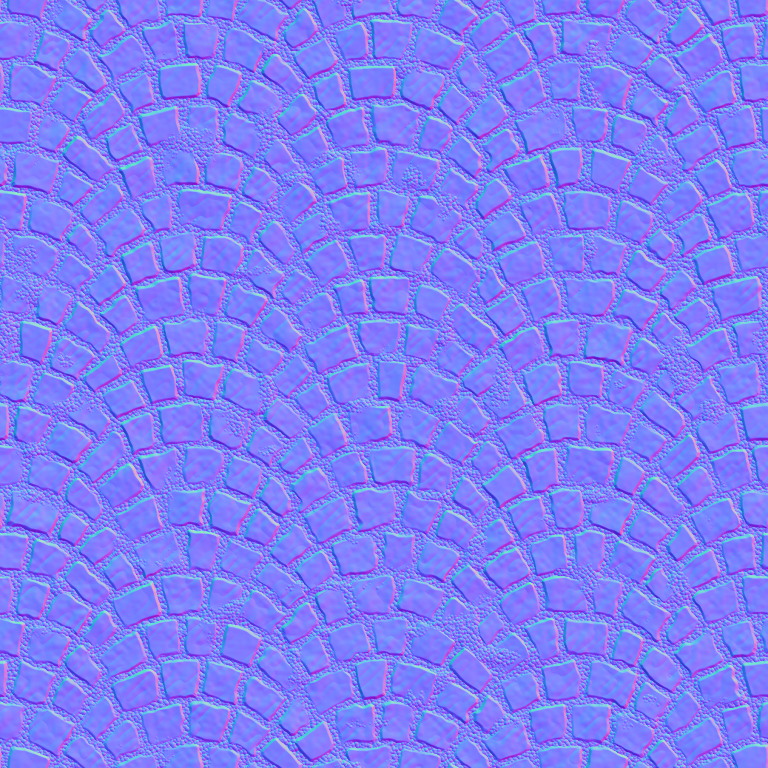
Write a Shadertoy shader that draws this texture map.

```glsl
// Tangent-space normal map of cobblestones laid in segmental arches over gritty joints.
// Each stone is a rotated box on an arc; neighbours clip each other, grit fills the rest,
// and the normal comes from the slope of the combined height field. Everything wraps.

const float COLUMNS = 4.0;         // arches across
const float ROWS = 18.0;           // arcs down
const float STONES = 5.0;          // stones per arc
const float ARC_RADIUS = 0.169;
const float ARC_HALF = 0.832;      // half opening angle of an arc
const float ROW_PHASE = 0.08;      // vertical offset, in rows
const float JOINT = 0.0016;        // half joint width before the bevel
const float BEVEL = 0.0055;
const float CORNER = 0.009;
const float STONE_HEIGHT = 0.0031;
const float GRIT_HEIGHT = 0.0021;
const float GRAINS = 270.0;        // grit grains across
const float WARP = 0.006;          // bending of stone outlines
const float CHIPPING = 0.0030;     // fine raggedness of stone outlines
const float JOINT_JITTER = 0.32;   // in stones
const float TILT = 0.045;          // largest slope of a settled stone
const float DRESSED_SHARE = 0.09;  // share of raised, smooth stones
const float SLOPE_STEP = 0.0008;   // half width of the slope measurement

struct Stone { float nearest; float second; vec2 local; vec2 key; };

float hash(vec2 p, float seed) {
    return fract(sin(dot(p, vec2(127.1, 311.7)) + seed * 74.7) * 43758.55);
}

// Value noise with a whole number of cells per tile
float noise(vec2 p, vec2 cells, float seed) {
    p *= cells;
    vec2 i = floor(p), f = fract(p);
    f = f * f * (3.0 - 2.0 * f);
    vec2 a = mod(i, cells), b = mod(i + 1.0, cells);
    return mix(mix(hash(a, seed), hash(vec2(b.x, a.y), seed), f.x),
               mix(hash(vec2(a.x, b.y), seed), hash(b, seed), f.x), f.y);
}

// Rounded grains scattered one per cell
float grit(vec2 p) {
    p *= GRAINS;
    vec2 cell = floor(p);
    float d2 = 2.0;
    for (int y = -1; y <= 1; y++)
    for (int x = -1; x <= 1; x++) {
        vec2 c = cell + vec2(x, y), k = mod(c, GRAINS);
        vec2 r = p - c - vec2(hash(k, 11.0), hash(k, 12.0));
        d2 = min(d2, dot(r, r) + 0.5 * hash(k, 13.0));
    }
    return max(0.0, 1.0 - d2);
}

float rowShift(float row) { return 0.5 * mod(row, 2.0) - 0.25; }

// Angle of joint k along an arc; the end joints are shared with the next arch
float jointAngle(float col, float row, float k) {
    float last = step(STONES - 0.5, k);
    vec2 key = vec2(mod(col + last, COLUMNS) + 8.0 * k * (1.0 - last), mod(row, ROWS));
    float shift = rowShift(row) + JOINT_JITTER * (hash(key, 1.0) - 0.5);
    return ARC_HALF * (2.0 * (k + shift) / STONES - 1.0);
}

float roundedBox(vec2 p, vec2 halfSize) {
    vec2 q = abs(p) - halfSize + CORNER;
    return length(max(q, 0.0)) + min(max(q.x, q.y), 0.0) - CORNER;
}

Stone findStone(vec2 p) {
    Stone s = Stone(1.0, 1.0, vec2(0.0), vec2(0.0));
    for (int side = 0; side <= 1; side++) {
        float col = floor(p.x * COLUMNS) + float(side);
        float dx = clamp(p.x - col / COLUMNS, -0.16, 0.16);
        float sag = ARC_RADIUS - sqrt(ARC_RADIUS * ARC_RADIUS - dx * dx);
        float row0 = floor((p.y + sag) * ROWS - ROW_PHASE + 0.5);
        float along = (asin(dx / ARC_RADIUS) / ARC_HALF + 1.0) * 0.5 * STONES;
        for (int j = -1; j <= 1; j++)
        for (int i = -1; i <= 1; i++) {
            float row = row0 + float(j);
            float k = floor(along - rowShift(row)) + float(i);
            if (k < 0.0 || k >= STONES) continue;
            float a0 = jointAngle(col, row, k), a1 = jointAngle(col, row, k + 1.0);
            float a = 0.5 * (a0 + a1);
            vec2 key = vec2(mod(col, COLUMNS) + 8.0 * k, mod(row, ROWS));
            vec2 centre = vec2(col / COLUMNS, (row + ROW_PHASE) / ROWS)
                        + ARC_RADIUS * vec2(sin(a), cos(a) - 1.0);
            vec2 halfSize = 0.5 * vec2(ARC_RADIUS * (a1 - a0), cos(a) / ROWS);
            halfSize *= mix(vec2(0.97), vec2(1.08), vec2(hash(key, 2.0), hash(key, 3.0)));
            float turn = a + 0.14 * (hash(key, 4.0) - 0.5);
            vec2 t = vec2(cos(turn), -sin(turn)), r = p - centre;
            float d = roundedBox(vec2(dot(r, t), dot(r, vec2(-t.y, t.x))), halfSize);
            if (d < s.nearest) s = Stone(d, s.nearest, r, key);
            else s.second = min(s.second, d);
        }
    }
    return s;
}

float height(vec2 p) {
    vec2 wobble = vec2(noise(p, vec2(44.0), 5.0), noise(p, vec2(44.0), 6.0)) - 0.5;
    Stone s = findStone(p + WARP * wobble);
    float dressed = step(1.0 - DRESSED_SHARE, hash(s.key, 7.0));
    float d = max(s.nearest, 0.5 * (s.nearest - s.second)) + JOINT * (1.0 + 0.6 * dressed);
    d += CHIPPING * (noise(p, vec2(110.0), 17.0) - 0.5) * (1.0 - dressed);
    float body = 1.0 - smoothstep(-BEVEL, 0.0, d);

    // Stone face: broad facets, diagonal chisel streaks and fine pitting
    vec2 diagonal = vec2(p.x + p.y, p.x - p.y);
    float face = 0.0030 * (noise(p, vec2(32.0), 8.0) - 0.5)
               + 0.0022 * abs(noise(diagonal, vec2(30.0, 64.0), 9.0) - 0.5)
               + 0.0008 * (noise(p, vec2(150.0), 10.0) - 0.5);
    vec2 tilt = TILT * (2.0 * vec2(hash(s.key, 14.0), hash(s.key, 15.0)) - 1.0);
    float top = STONE_HEIGHT * (1.0 + 0.4 * dressed) + dot(tilt, s.local)
              + face * (1.0 - 0.4 * dressed);

    // Grit lies in the joints and drifts over some worn stones
    float drift = 0.0024 * smoothstep(0.68, 0.95, noise(p, vec2(26.0, 34.0), 16.0));
    return max(top * body, GRIT_HEIGHT * grit(p) + drift);
}

void mainImage(out vec4 fragColor, in vec2 fragCoord) {
    vec2 uv = fragCoord / iResolution.xy;
    vec2 e = vec2(SLOPE_STEP, 0.0);
    vec2 slope = vec2(height(uv + e.xy) - height(uv - e.xy),
                      height(uv + e.yx) - height(uv - e.yx)) / (2.0 * SLOPE_STEP);
    fragColor = vec4(0.5 + 0.5 * normalize(vec3(-slope, 1.0)), 1.0);
}
```
